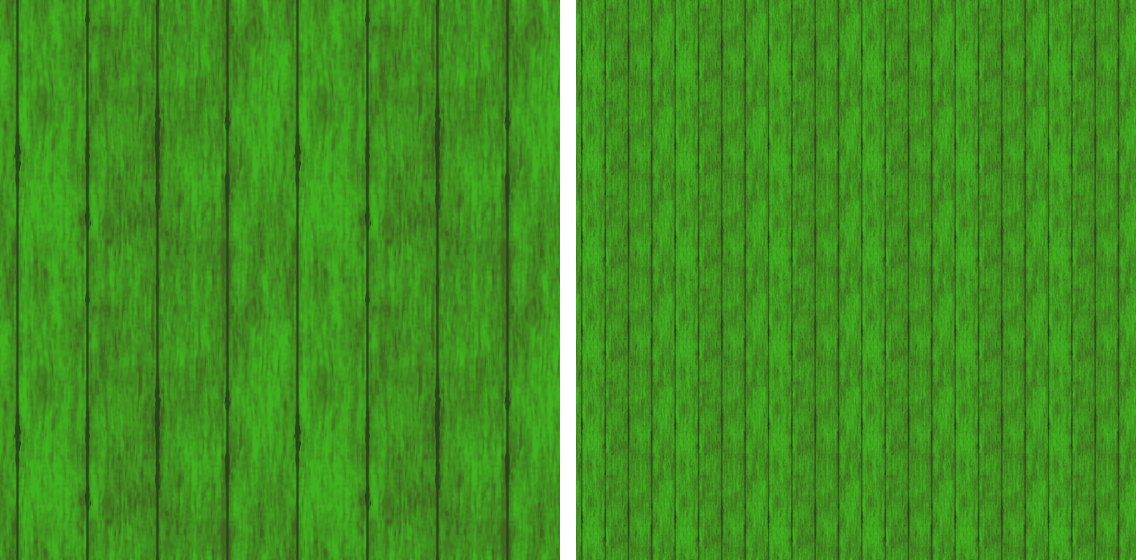
Left: one tile. Right: repeated 3 by 3.
This texture is drawn by a Shadertoy shader. Its source:

```glsl
float hash(vec2 cell, float seed) {
    vec3 q = fract(vec3(cell, seed + 1.0) * 0.1031);
    q += dot(q, q.zyx + 31.32);
    return fract((q.x + q.y) * q.z);
}

// Value noise that wraps after the given whole number of cells
float wrapNoise(vec2 p, vec2 cells, float seed) {
    vec2 q = p * cells, i = floor(q), f = fract(q);
    f = f * f * (3.0 - 2.0 * f);
    vec2 a = mod(i, cells), b = mod(i + 1.0, cells);
    return mix(mix(hash(a, seed), hash(vec2(b.x, a.y), seed), f.x),
               mix(hash(vec2(a.x, b.y), seed), hash(b, seed), f.x), f.y);
}

// Scattered knots: x is the sideways bend of the grain, y the stain
vec2 knots(vec2 p) {
    vec2 result = vec2(0.0);
    for (int k = 0; k < 6; k++) {
        float id = float(k);
        float plank = mod(id * 3.0 + 2.0, 4.0);
        vec2 center = vec2((plank + 0.55 + 0.4 * hash(vec2(id, 3.0), 7.0)) / 4.0,
                           hash(vec2(id, 8.0), 5.0));
        vec2 d = (fract(p - center + 0.5) - 0.5) / vec2(0.026, 0.055);
        float r = length(d);
        float strength = mix(0.4, 1.0, hash(vec2(id, 5.0), 2.0));
        float ring = 0.75 + 0.25 * cos(r * 9.0);
        result += strength * vec2(-0.016 * d.x * exp(-0.5 * r * r), ring * exp(-r * r));
    }
    return result;
}

// Paint brightness from streaks, flecks and broad worn patches
float woodGrain(vec2 p, float plank) {
    vec2 knot = knots(p);
    float seed = plank * 11.0;
    vec2 g = p;
    g.x += knot.x + 0.014 * (wrapNoise(p, vec2(8, 5), seed) - 0.5)
                  + 0.004 * (wrapNoise(p, vec2(30, 24), seed + 1.0) - 0.5);

    float patches = 0.65 * wrapNoise(g, vec2(14, 5), seed + 2.0)
                  + 0.35 * wrapNoise(g, vec2(36, 18), seed + 3.0);
    float wide = wrapNoise(g, vec2(52, 4), seed + 4.0);
    float streak = wrapNoise(g, vec2(116, 10), seed + 5.0);
    float fine = wrapNoise(g, vec2(150, 38), seed + 6.0);
    float nicks = wrapNoise(g, vec2(84, 110), seed + 7.0);
    float fleck = smoothstep(0.68, 0.95, wrapNoise(g, vec2(128, 30), seed + 8.0));

    float tone = 0.63 + 0.06 * (abs(plank - 2.0) - 1.0);
    tone += 0.6 * (patches - 0.5) + 0.34 * (wide - 0.5) + 0.46 * (streak - 0.5);
    tone += 0.36 * (fine - 0.5) + 0.2 * (nicks - 0.5);
    tone -= fleck * mix(0.4, 0.15, patches);
    return tone - knot.y * (0.25 + 0.4 * nicks);
}

void mainImage(out vec4 fragColor, in vec2 fragCoord) {
    // Two by two blocks, each holding four planks
    vec2 p = fract(2.0 * fragCoord / iResolution.xy);
    float x = 4.0 * p.x - 0.25;
    float plank = mod(floor(x), 4.0);
    float across = fract(x);
    float seamDist = min(across, 1.0 - across);
    float pixel = 8.0 / iResolution.x;

    float tone = woodGrain(p, plank);

    // Soft shade beside each seam and a faint groove on its left
    float wear = wrapNoise(p, vec2(16, 14), 61.0);
    tone -= 0.42 * exp(-seamDist / 0.04) * (0.6 + 0.8 * wear);
    tone -= 0.14 * (1.0 - smoothstep(0.006, 0.012 + pixel, abs(across - 0.93)));
    vec3 color = mix(vec3(0.25, 0.40, 0.12), vec3(0.25, 0.70, 0.12), clamp(tone, 0.0, 1.0));

    // Dark seam, roughened where the edge has chipped
    float chips = smoothstep(0.62, 0.95, wear) * wrapNoise(p, vec2(120, 70), 67.0);
    float halfWidth = 0.009 + 0.045 * chips;
    float seam = 1.0 - smoothstep(halfWidth - 0.006, halfWidth + 0.006 + pixel, seamDist);
    color = mix(color, vec3(0.14, 0.25, 0.10), 0.9 * seam);

    fragColor = vec4(color, 1.0);
}
```
